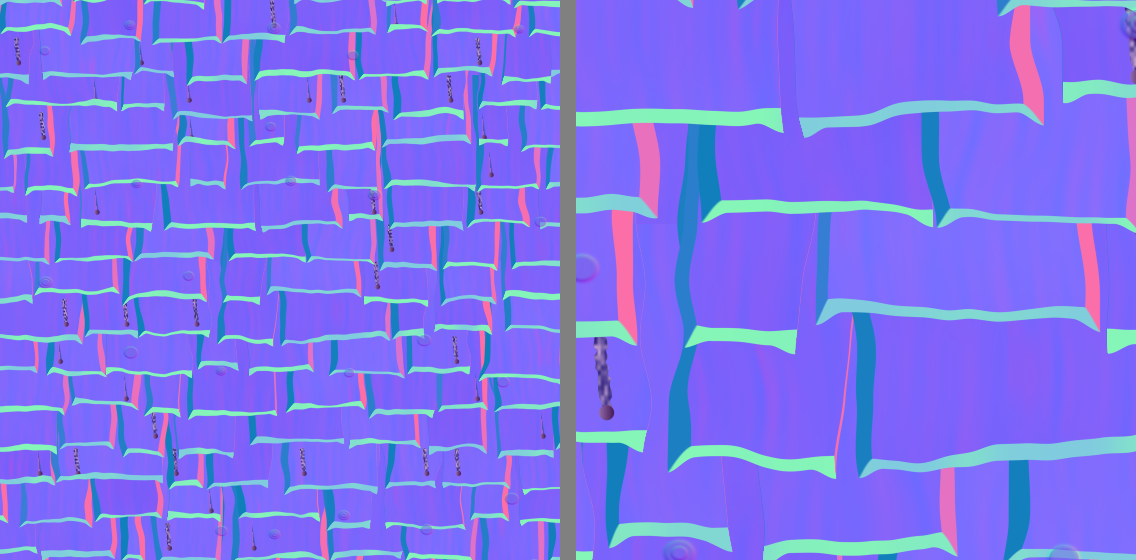
Left: the whole. Right: its middle third, enlarged.
Write a Shadertoy shader that draws this texture map.

```glsl
const float ROWS = 15.0;
const float COLUMNS = 7.5;
const vec3 VIOLET = vec3(0.49, 0.35, 0.97);
const vec3 PERIWINKLE = vec3(0.50, 0.44, 1.0);
const vec3 GREEN = vec3(0.52, 0.96, 0.72);
const vec3 CYAN = vec3(0.50, 0.80, 0.87);
const vec3 TEAL = vec3(0.06, 0.50, 0.73);
const vec3 BLUE = vec3(0.26, 0.49, 0.86);
const vec3 PINK = vec3(1.0, 0.43, 0.64);
const vec3 ORCHID = vec3(0.84, 0.45, 0.82);

float hash(vec2 p) {
    return fract(sin(dot(p, vec2(127.1, 311.7))) * 43758.5453);
}

float pick(vec2 id, float channel) {
    return hash(id + channel * vec2(13.7, 5.3));
}

float noise(vec2 p) {
    vec2 i = floor(p), f = fract(p);
    f = f * f * (3.0 - 2.0 * f);
    return mix(mix(hash(i), hash(i + vec2(1, 0)), f.x),
               mix(hash(i + vec2(0, 1)), hash(i + vec2(1, 1)), f.x), f.y);
}

float cover(float d, float soft) {
    return smoothstep(-soft, soft, d);
}

// Height of the wood fibres
float grain(vec2 p) {
    return noise(p * vec2(55, 7)) + 0.4 * noise(p * vec2(140, 16))
         + 0.25 * noise(p * vec2(60, 45));
}

vec3 woodFace(vec2 p, float seed) {
    vec2 q = p + seed * vec2(17, 5);
    q.x += 0.016 * noise(q * vec2(9, 16));
    vec2 e = vec2(0.0015, 0.0);
    float slope = grain(q + e) - grain(q - e);
    float crease = smoothstep(0.84, 0.97, noise(q * vec2(85, 8) + 40.0));
    vec3 col = mix(VIOLET, PERIWINKLE, 0.7 * seed + 0.3 * noise(q * 12.0));
    return col + slope * vec3(0.24, -0.04, -0.06) + crease * vec3(0.09, -0.03, -0.03);
}

// Tapered gouge rising from a round nail head; d is relative to the head
vec3 addNail(vec3 col, vec2 d, float seed, float soft) {
    float t = d.y / 0.045;
    float rough = step(0.45, seed);
    float halfWidth = mix(0.0034 * (1.0 - t), 0.0022 + 0.0025 * noise(d * 300.0), rough);
    float bar = cover(halfWidth - abs(d.x + 0.004 * t), soft) * cover(d.y, soft) * cover(0.045 - d.y, soft);
    float speck = noise(d * vec2(480, 330) + seed * 50.0) - 0.5;
    vec3 spike = vec3(0.47, 0.36, 0.76) - 0.2 * sign(d.x + 0.004 * t) * vec3(1.0, 0.1, 0.2);
    vec3 scratch = vec3(0.46, 0.37, 0.60) + speck * vec3(0.7, 0.6, 0.4);
    col = mix(col, mix(spike, scratch, rough), 0.85 * bar);
    return mix(col, vec3(0.42, 0.26, 0.50) - d.x * 35.0, cover(0.0045 - length(d), soft));
}

// Paints one shingle with its bevelled lip and sides over col
vec3 addShingle(vec3 col, vec2 p, vec2 id, float soft) {
    vec2 next = id + vec2(1, 0);
    float seed = pick(id, 1.0), base = id.y / ROWS;
    float shift = hash(vec2(id.y, 3.0));
    float rise = p.y - base;
    float left = (id.x + shift + 0.6 * pick(id, 2.0)) / COLUMNS;
    float right = (next.x + shift + 0.6 * pick(next, 2.0)) / COLUMNS - 0.028 * pick(id, 3.0);
    float center = 0.5 * (left + right);
    float nailX = mix(left, right, pick(id, 4.0) < 0.5 ? 0.22 : 0.8);

    // Wavy outline
    float dl = p.x - left - 0.2 * (pick(id, 5.0) - 0.6) * rise
             - 0.009 * (noise(vec2(p.y * 28.0, seed * 90.0)) - 0.5);
    float dr = right - p.x + 0.2 * (pick(id, 6.0) - 0.4) * rise
             + 0.010 * (noise(vec2(p.y * 28.0, seed * 70.0)) - 0.5);
    float spur = 0.006 * (1.0 - smoothstep(0.0, 0.016, min(dl, dr)));
    float bottom = 0.024 * (pick(id, 7.0) - 0.5) + 0.09 * (pick(id, 8.0) - 0.5) * (p.x - center)
                 + 0.009 * (noise(vec2(p.x * 24.0, seed * 50.0)) - 0.5)
                 + 0.003 * noise(vec2(p.x * 65.0, seed * 30.0)) - spur;
    float db = rise - bottom;
    float shape = cover(min(min(dl, dr), db), soft);

    // Bevel widths
    float taper = 0.6 + 0.8 * noise(vec2(p.y * 22.0, seed * 40.0));
    float lip = 0.003 + 0.0095 * noise(vec2(p.x * 17.0, seed * 60.0)) + spur;
    float leftWidth = 0.0105 * taper * smoothstep(0.25, 0.45, pick(id, 9.0)) + 0.0001;
    float rightWidth = 0.0095 * taper * smoothstep(0.35, 0.6, pick(id, 10.0)) + 0.0001;

    vec3 surface = woodFace(p, seed);
    if (pick(id, 11.0) < 0.33)
        surface = addNail(surface, p - vec2(nailX, base + 0.021), pick(id, 12.0), soft);
    surface = mix(surface, mix(TEAL, BLUE, pow(pick(id, 13.0), 2.0)), cover(leftWidth - dl, soft));
    surface = mix(surface, mix(PINK, ORCHID, pow(pick(id, 14.0), 2.0)), cover(rightWidth - dr, soft));
    float miter = smoothstep(-0.12, 0.12, min(dl / leftWidth, dr / rightWidth) - db / lip);
    float steep = smoothstep(0.2, 0.8, 0.7 * pick(id, 15.0) + 0.4 * noise(vec2(p.x * 30.0, id.y)));
    surface = mix(surface, mix(CYAN, GREEN, steep), cover(lip - db, soft) * miter);
    return mix(col, surface, shape);
}

// Small oval knots, some with an inner ring
vec3 addKnot(vec3 col, vec2 p, float soft) {
    vec2 cell = floor(p * 7.0);
    vec2 d = p - (cell + 0.2 + 0.6 * vec2(pick(cell, 21.0), pick(cell, 22.0))) / 7.0;
    d.y *= 1.2;
    float r = length(d), radius = 0.008 + 0.004 * pick(cell, 23.0);
    float rim = exp(-pow((r - radius) / 0.0016, 2.0));
    rim += exp(-pow((r - 0.55 * radius) / 0.0012, 2.0)) * step(0.7, pick(cell, 24.0));
    vec2 tilt = d / max(r, 0.0001);
    vec3 knot = mix(col, vec3(0.45, 0.39, 0.90), 0.5 * cover(radius - r, soft));
    knot += rim * vec3(0.13 * tilt.x, 0.15 * tilt.y, -0.06);
    return mix(col, knot, step(pick(cell, 25.0), 0.42));
}

void mainImage(out vec4 fragColor, in vec2 fragCoord) {
    vec2 p = fragCoord / iResolution.y;
    float soft = 0.7 / iResolution.y;
    vec3 col = woodFace(p, 0.4);
    float row = floor(p.y * ROWS);
    // Upper rows overlap the rows below them
    for (float k = -2.0; k <= 1.0; k++) {
        float y = row + k;
        float column = floor(p.x * COLUMNS - hash(vec2(y, 3.0)));
        for (float i = -1.0; i <= 1.0; i++)
            col = addShingle(col, p, vec2(column + i, y), soft);
    }
    fragColor = vec4(clamp(addKnot(col, p, soft), 0.0, 1.0), 1.0);
}
```
